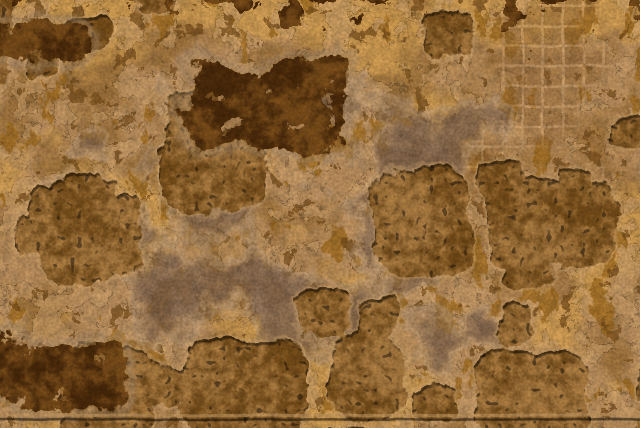
Reproduce this texture procedurally as a WebGL 2 fragment shader.

```glsl
#version 300 es
precision highp float;
precision highp int;
// A weathered wall: mottled ochre plaster, damp grey stains with salt rims,
// dark paint remnants and rough pits of bare mortar. Layers of gradient noise
// are cut by distance fields and painted from the plaster upward.

uniform vec2 u_resolution;
out vec4 fragColor;

vec2 hash(vec2 cell) {
  uvec2 v = uvec2(ivec2(cell) + 4096);
  for (int i = 0; i < 2; i++) {
    v = v * 1664525u + 1013904223u;
    v.x += v.y * 1664525u;
    v.y += v.x * 1664525u;
    v ^= v >> 16u;
  }
  return vec2(v) / 4294967295.0;
}

float corner(vec2 cell, vec2 offset) {
  float angle = 6.2832 * hash(cell).x;
  return dot(vec2(cos(angle), sin(angle)), offset);
}

float gradientNoise(vec2 p) {
  vec2 i = floor(p), f = p - i, e = vec2(1, 0);
  vec2 w = f * f * f * (f * (f * 6.0 - 15.0) + 10.0);
  return mix(mix(corner(i, f), corner(i + e.xy, f - e.xy), w.x),
             mix(corner(i + e.yx, f - e.yx), corner(i + 1.0, f - 1.0), w.x), w.y);
}

float fbm(vec2 p) {
  float sum = 0.0, amplitude = 1.0;
  for (int i = 0; i < 5; i++) {
    sum += amplitude * gradientNoise(p);
    p = mat2(1.6, 1.2, -1.2, 1.6) * p + 7.3;
    amplitude *= 0.54;
  }
  return sum;
}

float bell(float x) { return exp(-x * x); }

// One below the first edge, zero above the second
float below(float a, float b, float x) { return 1.0 - smoothstep(a, b, x); }

float box(vec2 p, vec2 center, vec2 halfSize) {
  vec2 d = abs(p - center) - halfSize;
  return length(max(d, 0.0)) + min(max(d.x, d.y), 0.0);
}

// Distance to rounded blobs scattered over jittered cells
float scatter(vec2 p, float size, float density, float seed) {
  vec2 g = p / size, id = floor(g);
  float d = 1.0;
  for (int k = 0; k < 9; k++) {
    vec2 cell = id + vec2(k % 3 - 1, k / 3 - 1);
    vec2 place = hash(cell + seed), shape = hash(cell + seed + 57.0);
    if (shape.x > density) continue;
    vec2 halfSize = mix(vec2(0.07), vec2(0.27, 0.20), vec2(shape.y, place.x));
    d = min(d, box(g, cell + 0.2 + 0.6 * place, halfSize) - 0.15);
  }
  return d * size;
}

float pits(vec2 p) {
  float d = min(scatter(p, 0.36, 0.62, 11.0), scatter(p, 0.16, 0.24, 203.0));
  return d + 0.024 * fbm(p * 9.0) + 0.007 * fbm(p * 42.0);
}

void main() {
  float px = 1.0 / u_resolution.y, soft = max(px, 0.0018);
  vec2 p = gl_FragCoord.xy * px;
  vec2 q = p + 0.02 * vec2(fbm(p * 6.0), fbm(p * 6.0 + 31.0));
  float broad = fbm(p * 2.6 + 3.0), mid = fbm(q * 9.0), fine = fbm(p * 40.0);

  // Plaster, yellow wash and pale flakes
  vec3 col = mix(vec3(0.58, 0.42, 0.22), vec3(0.68, 0.52, 0.34), smoothstep(-0.45, 0.25, broad + 0.7 * mid));
  float wash = fbm(q * 3.2 + 11.0) + 0.6 * smoothstep(0.78, 1.0, p.y) + 0.15 * below(0.1, 0.45, p.y);
  col = mix(col, vec3(0.77, 0.58, 0.30), 0.85 * smoothstep(0.05, 0.45, wash));
  float flake = fbm(q * 12.0 + 70.0);
  col = mix(col, vec3(0.73, 0.57, 0.38), 0.6 * smoothstep(0.1, 0.17, flake));
  col *= 1.0 - 0.22 * below(0.0, 0.035, abs(flake - 0.09));

  // Ochre streaks and worn brown chips
  float streak = fbm(q * vec2(13.0, 8.0) + 50.0) + 0.25 * broad;
  col = mix(col, vec3(0.57, 0.38, 0.10), 0.75 * smoothstep(0.30, 0.40, streak));
  col = mix(col, vec3(0.42, 0.27, 0.09), 0.7 * smoothstep(0.38, 0.46, fbm(q * 20.0 + 90.0) - 0.2 * broad));

  // Faint square grid on the right
  vec2 tile = abs(fract((p + 0.004 * mid) / 0.047) - 0.5);
  float tiled = smoothstep(0.9, 1.1, p.x) * smoothstep(0.45, 0.65, p.y) * smoothstep(-0.2, 0.3, fbm(p * 5.0 + 21.0));
  float joint = smoothstep(0.40, 0.47, max(tile.x, tile.y));
  col = mix(col, mix(vec3(0.52, 0.36, 0.18), vec3(0.72, 0.56, 0.38), joint), 0.5 * tiled);

  // Damp grey stains with salt rims
  float damp = fbm(q * 3.5 + 40.0) + 0.35 - 2.2 * max(box(p, vec2(0.68, 0.42), vec2(0.30, 0.12)), 0.0);
  col = mix(col, vec3(0.47, 0.37, 0.29) + 0.08 * mid, 0.8 * smoothstep(0.1, 0.45, damp));
  col = mix(col, vec3(0.70, 0.58, 0.45), 0.5 * bell((damp - 0.2 + 0.05 * fine) / 0.06));

  // Mortar pits: porous fill, shaded upper lip, bright broken rim
  float pit = pits(p);
  float inside = below(-soft, soft, pit);
  float lip = inside * smoothstep(-0.002, 0.006, pits(p + vec2(-0.003, 0.008)));
  float rough = 0.5 * broad + 0.6 * mid + 0.6 * fine;
  vec3 mortar = mix(vec3(0.43, 0.28, 0.09), vec3(0.61, 0.44, 0.23), smoothstep(-0.6, 0.45, rough));
  mortar *= 1.0 - 0.45 * smoothstep(0.28, 0.5, gradientNoise(p * 62.0) + 0.25 * fine);
  col = mix(col, vec3(0.75, 0.59, 0.39), 0.55 * below(0.002, 0.012, pit));
  col = mix(col, mortar, inside) * (1.0 - 0.5 * lip);

  // Dark paint remnants, edged by a chalky bloom
  float paint = min(box(p, vec2(0.64, 0.75), vec2(0.17, 0.10)), box(p, vec2(0.13, 0.13), vec2(0.16, 0.07)));
  paint = min(paint, box(p, vec2(0.06, 0.89), vec2(0.13, 0.025)));
  paint += 0.055 * fbm(q * 6.0 + 15.0) + 0.012 * fine;
  col = mix(col, vec3(0.62, 0.51, 0.39), 0.5 * bell((paint - 0.014) / 0.014));
  float chips = fbm(q * 12.0 + 130.0) + 5.0 * (p.y - 0.97) + 0.4 * broad;
  float painted = max(below(-soft, soft, paint), smoothstep(0.22, 0.27, chips));
  painted *= 1.0 - 0.8 * smoothstep(0.42, 0.5, fbm(q * 16.0 + 33.0));
  vec3 dark = mix(vec3(0.27, 0.15, 0.035), vec3(0.43, 0.27, 0.09), smoothstep(-0.4, 0.5, mid + 0.5 * fine));
  col = mix(col, dark, painted);

  // Ledge along the foot of the wall
  float ledge = p.y - 0.03 - 0.003 * mid;
  col = mix(col, vec3(0.70, 0.54, 0.34), 0.7 * below(0.002, 0.005, abs(ledge)));
  col *= 1.0 - 0.5 * below(0.001, 0.005, abs(ledge + 0.01));

  // Fine grit
  col *= 1.0 + 0.13 * fine + 0.16 * gradientNoise(p * 150.0);
  fragColor = vec4(clamp(col, 0.0, 1.0), 1.0);
}
```
